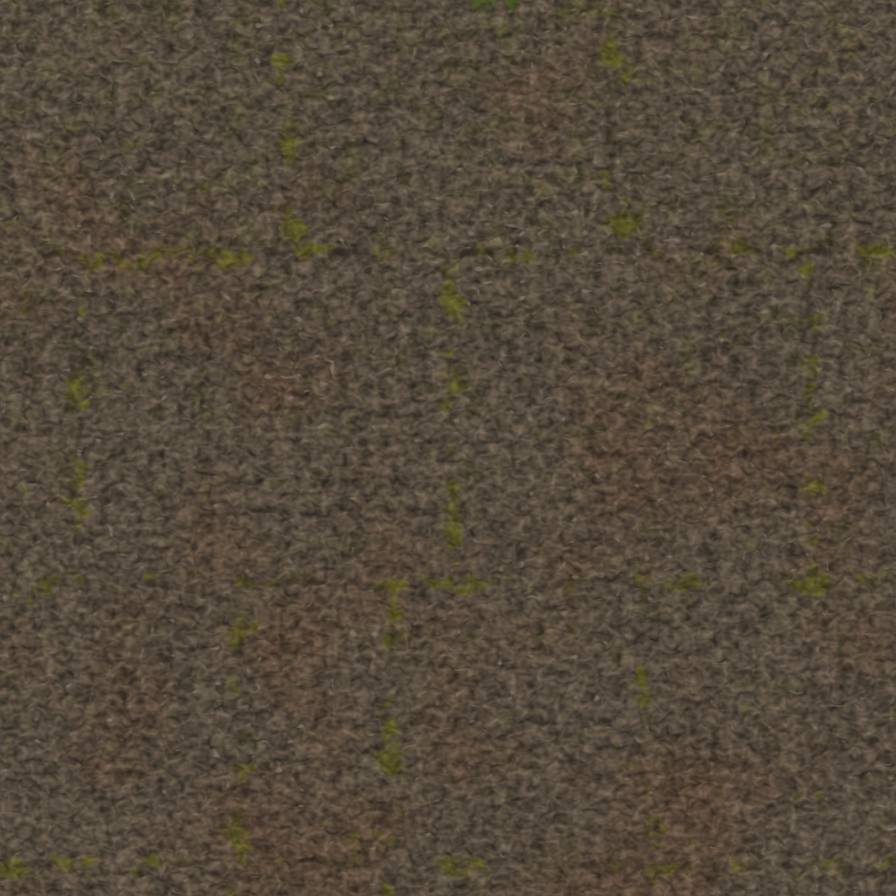
Give the GLSL for this texture, as a Shadertoy shader.

```glsl
// Weathered brown paving slabs with gritty grain, worn joints and patchy moss.
#define STONE vec3(0.330, 0.289, 0.241)
#define RUST vec3(0.345, 0.270, 0.212)
#define OLIVE vec3(0.325, 0.296, 0.212)
#define MOSS vec3(0.350, 0.335, 0.125)
#define CHIP vec3(0.560, 0.520, 0.460)
#define PIT vec3(0.170, 0.145, 0.115)
#define GRAIN 1.0
#define JOINT_WIDTH 0.017
#define MOSS_AMOUNT 0.80
#define JOINT_HEIGHTS vec3(0.035, 0.350, 0.718)

// Unit gradient chosen by an integer hash of the lattice cell
vec2 gradient(ivec2 cell) {
    uvec2 q = uvec2(cell + 4096);
    uint h = q.x * 1597334677u ^ q.y * 3812015801u;
    h = (h ^ (h >> 15)) * 2246822519u;
    h = (h ^ (h >> 13)) * 3266489917u;
    h ^= h >> 16;
    float angle = float(h & 65535u) * 6.28319 / 65536.0;
    return vec2(cos(angle), sin(angle));
}

float noise(vec2 p) {
    ivec2 c = ivec2(floor(p));
    vec2 f = fract(p);
    vec2 u = f * f * f * (f * (f * 6.0 - 15.0) + 10.0);
    float a = dot(gradient(c), f);
    float b = dot(gradient(c + ivec2(1, 0)), f - vec2(1, 0));
    float d = dot(gradient(c + ivec2(0, 1)), f - vec2(0, 1));
    float e = dot(gradient(c + ivec2(1, 1)), f - vec2(1, 1));
    return mix(mix(a, b, u.x), mix(d, e, u.x), u.y);
}

float fbm(vec2 p) {
    float sum = 0.0, amp = 1.0;
    for (int i = 0; i < 4; i++) {
        sum += amp * noise(p);
        p = p * 2.03 + 17.3;
        amp *= 0.55;
    }
    return sum;
}

float nearest(float x, vec3 marks) {
    vec3 d = abs(x - marks);
    return min(d.x, min(d.y, d.z));
}

// Distances to the nearest upright (x) and level (y) joint
vec2 jointDistance(vec2 p) {
    vec3 uprights = p.y > JOINT_HEIGHTS.z ? vec3(0.320, 0.685, 1.15)
                  : p.y > JOINT_HEIGHTS.y ? vec3(0.085, 0.505, 0.905)
                                          : vec3(0.265, 0.435, 0.720);
    return vec2(nearest(p.x, uprights), nearest(p.y, JOINT_HEIGHTS));
}

void mainImage(out vec4 fragColor, in vec2 fragCoord) {
    vec2 uv = fragCoord / iResolution.xy;
    vec2 jitter = vec2(noise(uv * 70.0), noise(uv * 70.0 + 31.0));
    vec2 p = uv + 0.004 * jitter;

    // Broad stains: rust towards the bottom, olive film towards the top
    float stain = fbm(uv * 5.0 + 3.0);
    float film = fbm(uv * vec2(24.0, 32.0) + 50.0);
    float rust = smoothstep(-0.1, 0.8, stain + 0.45 * (0.6 - uv.y));
    float olive = smoothstep(0.05, 0.65, film + 0.45 * (uv.y - 0.65));
    vec3 color = mix(STONE, RUST, 0.75 * rust);
    color = mix(color, OLIVE, 0.85 * olive);

    // Gritty grain, slightly wider than tall
    float grain = 0.32 * noise(p * vec2(46.0, 64.0))
                + 0.42 * noise(p * vec2(92.0, 135.0) + 9.0)
                + 0.30 * noise(p * vec2(170.0, 215.0) + 23.0);
    color *= 1.0 + GRAIN * grain + 0.07 * fbm(uv * 9.0 + 70.0);

    // Pale chips, gathered in clusters, and small dark pits
    float cluster = fbm(uv * 6.0 + 90.0) + 0.25 * (uv.y - 0.5);
    float chip = noise(p * vec2(85.0, 125.0) + 140.0) + 0.12 * cluster;
    color = mix(color, CHIP, 0.60 * smoothstep(0.33, 0.65, chip));
    float pit = noise(p * vec2(62.0, 78.0) + 200.0);
    color = mix(color, PIT, 0.60 * smoothstep(0.34, 0.62, pit));

    // Worn joints: broken dark cracks, the upper level one the clearest
    vec2 wander = 0.013 * vec2(noise(uv * 17.0 + 60.0), 0.6 * noise(uv * 13.0 + 80.0));
    vec2 joint = jointDistance(p + wander);
    float gaps = smoothstep(-0.15, 0.4, fbm(uv * 14.0 + 110.0));
    float level = 1.0 - smoothstep(0.001, 0.006, joint.y);
    float upright = 1.0 - smoothstep(0.001, 0.007, joint.x);
    float strength = uv.y > 0.6 ? 0.75 : 0.45;
    color = mix(color, PIT, gaps * max(strength * level, 0.35 * upright));

    // Moss grows in ragged tufts along the joints, rarely on open stone
    float nearJoint = max(exp(-pow(joint.x / JOINT_WIDTH, 2.0)),
                          exp(-pow((joint.y + 0.003) / JOINT_WIDTH, 2.0)));
    float tufts = fbm(uv * vec2(19.0, 22.0) + 160.0) + 0.45 * noise(p * 85.0 + 7.0);
    float moss = smoothstep(0.30, 0.85, tufts + 0.62 * nearJoint - 0.22);
    vec3 mossColor = MOSS * (1.0 + 0.8 * grain);

    // Small greener growth at the top edge
    float sprout = exp(-dot((uv - vec2(0.56, 1.0)) * vec2(14.0, 35.0),
                            (uv - vec2(0.56, 1.0)) * vec2(14.0, 35.0)));
    mossColor = mix(mossColor, vec3(0.27, 0.36, 0.12), sprout);
    moss = max(moss, sprout * smoothstep(-0.2, 0.3, tufts));
    color = mix(color, mossColor, MOSS_AMOUNT * moss);

    fragColor = vec4(clamp(color, 0.0, 1.0), 1.0);
}
```
